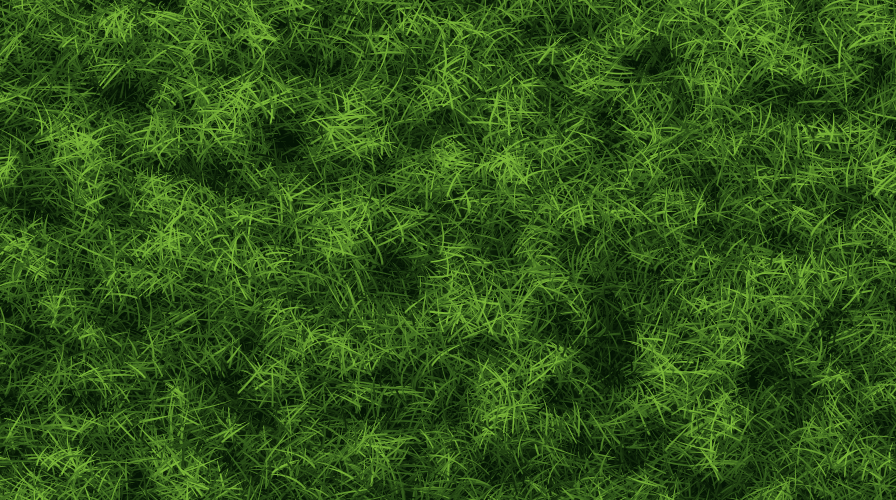
Reproduce this texture procedurally as a WebGL 1 fragment shader.

```glsl
precision highp float;
uniform vec2 u_resolution;

// Lengths are fractions of the canvas height
const int LAYERS = 36;
const float CELL = 0.050;
const float MIN_HALF_LENGTH = 0.018;
const float MAX_HALF_LENGTH = 0.048;
const float HALF_WIDTH = 0.0016;
const float DROOP = 0.10;
const float SPREAD = 1.30;
const float LEAN = 1.6;
const vec2 LEAN_SCALE = vec2(2.6, 3.6);
const vec2 TUFT_SCALE = vec2(4.5, 6.8);

// Tone runs from 0 (shade) to 1 (lit tips)
const float BASE_TONE = 0.435;
const float DEPTH_TONE = 0.74;
const float BLADE_TONE = 0.84;
const float TIP_TONE = 0.16;
const float GLINT_TONE = 0.30;
const float GLINT_SHARE = 0.03;
const float HEIGHT_TONE = 0.16;
const float SOIL_TONE = -0.08;

const vec3 SHADE = vec3(0.07, 0.16, 0.04);
const vec3 LEAF = vec3(0.22, 0.385, 0.115);
const vec3 LIT = vec3(0.41, 0.62, 0.19);

vec4 hash4(vec3 key) {
  vec4 q = fract(key.xyzx * vec4(0.1031, 0.1030, 0.0973, 0.1099));
  q += dot(q, q.wzxy + 33.33);
  return fract((q.xxyz + q.yzzw) * q.zywx);
}

float cornerSlope(vec2 corner, vec2 p, float seed) {
  float angle = 6.2832 * hash4(vec3(corner, seed)).x;
  return dot(vec2(cos(angle), sin(angle)), p - corner);
}

float gradientNoise(vec2 p, float seed) {
  vec2 i = floor(p);
  vec2 f = p - i;
  vec2 u = f * f * f * (f * (f * 6.0 - 15.0) + 10.0);
  vec2 e = vec2(0.0, 1.0);
  return mix(
    mix(cornerSlope(i, p, seed), cornerSlope(i + e.yx, p, seed), u.x),
    mix(cornerSlope(i + e.xy, p, seed), cornerSlope(i + e.yy, p, seed), u.x),
    u.y);
}

// Light and dark tufts, brighter towards the far edge
float tuftLight(vec2 p) {
  vec2 q = p * TUFT_SCALE;
  return 0.48 * gradientNoise(q, 71.0)
       + 0.84 * gradientNoise(q * 2.1, 72.0)
       + 0.50 * gradientNoise(q * 4.5, 73.0)
       + HEIGHT_TONE * (p.y - 0.5);
}

vec3 grassColor(float tone) {
  vec3 low = mix(SHADE, LEAF, clamp(2.0 * tone, -0.35, 1.0));
  return mix(low, LIT, clamp(2.0 * tone - 1.0, 0.0, 1.4));
}

// x: coverage of a drooping, tapered blade, y: position from root -1 to tip 1
vec2 bladeShape(vec2 d, float angle, float halfLength, float halfWidth, float pixel) {
  vec2 along = vec2(sin(angle), cos(angle));
  float s = dot(d, along) / halfLength;
  float bend = DROOP * halfLength * along.x * s * s;
  float across = abs(dot(d, vec2(along.y, -along.x)) - bend);
  float width = halfWidth * (1.0 - 0.65 * smoothstep(-0.2, 1.0, s));
  float cover = clamp((width - across) / pixel + 0.5, 0.0, 1.0);
  cover = min(cover, 2.0 * width / pixel);
  return vec2(cover * (1.0 - smoothstep(0.85, 1.0, abs(s))), s);
}

void main() {
  float pixel = 1.0 / u_resolution.y;
  vec2 p = gl_FragCoord.xy * pixel;
  float lean = LEAN * gradientNoise(p * LEAN_SCALE, 90.0);
  vec3 color = grassColor(SOIL_TONE + 0.4 * tuftLight(p));

  // Blades stacked from the ground up, one per cell and layer
  for (int layer = 0; layer < LAYERS; layer++) {
    float level = float(layer);
    float depth = (level + 0.5) / float(LAYERS);
    vec2 q = p / CELL + 17.0 * hash4(vec3(level, 5.0, 9.0)).xy;
    vec2 home = floor(q);
    for (int y = -1; y <= 1; y++) {
      for (int x = -1; x <= 1; x++) {
        vec2 cell = home + vec2(float(x), float(y));
        vec4 rnd = hash4(vec3(cell, level + 3.0));
        vec2 d = (q - cell - rnd.xy) * CELL;
        // The sine favours slanted blades over upright ones
        float angle = lean + SPREAD * sin(3.1416 * (rnd.z - 0.5));
        float halfLength = mix(MIN_HALF_LENGTH, MAX_HALF_LENGTH, fract(rnd.w * 7.3));
        float halfWidth = HALF_WIDTH * mix(0.6, 1.3, fract(rnd.z * 11.7));
        vec2 blade = bladeShape(d, angle, halfLength, halfWidth, pixel);
        if (blade.x > 0.0) {
          float tuft = tuftLight(p - d);
          float detail = DEPTH_TONE * (depth - 0.64) + BLADE_TONE * (rnd.w - 0.5)
                       + TIP_TONE * blade.y
                       + GLINT_TONE * step(1.0 - GLINT_SHARE, fract(rnd.x * 23.1));
          float tone = BASE_TONE + tuft + detail * (1.0 + tuft);
          color = mix(color, grassColor(tone), blade.x);
        }
      }
    }
  }
  gl_FragColor = vec4(color, 1.0);
}
```
